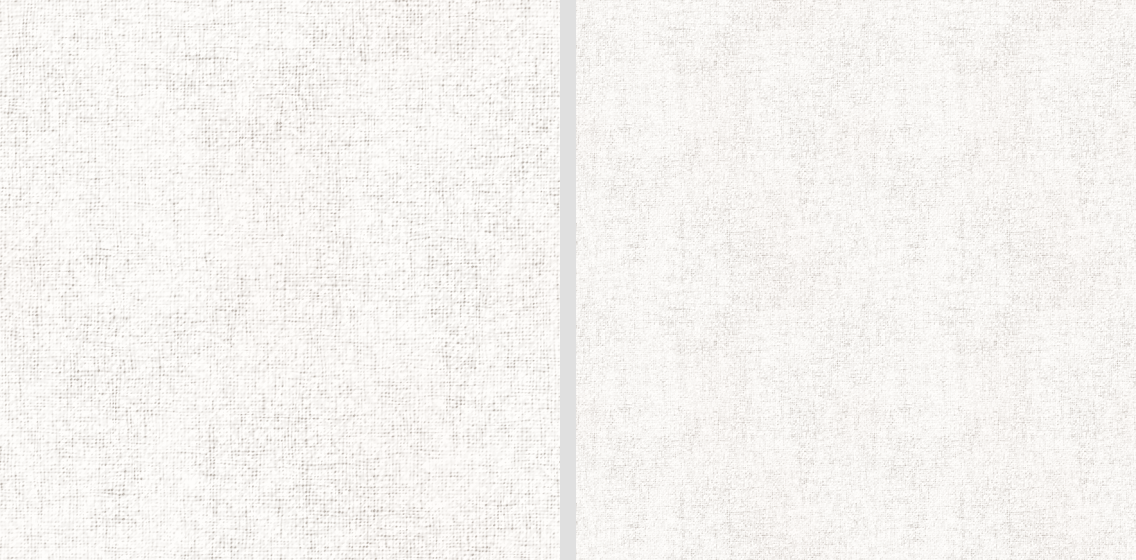
Left, the tile; right, the same tile 2 across and 2 down.
Write a Shadertoy shader that draws this texture.

```glsl
// Bleached linen: a fine plain weave of 156 by 156 threads with small dark gaps.
// Each thread fades in and out along its length, and faint patches vary the depth.
// All noise wraps at whole periods, so the cloth tiles on every side.

float hash(vec2 p) {
    return fract(sin(dot(p, vec2(127.1, 311.7))) * 43758.5453);
}

// Value noise that repeats after the given whole period
float noise(vec2 p, vec2 period, float seed) {
    vec2 i = floor(p), f = fract(p);
    f = f * f * (3.0 - 2.0 * f);
    vec2 a = mod(i, period) + seed;
    vec2 b = mod(i + 1.0, period) + seed;
    return mix(mix(hash(a), hash(vec2(b.x, a.y)), f.x),
               mix(hash(vec2(a.x, b.y)), hash(b), f.x), f.y);
}

// Noise with a given number of repeats across the canvas
float cloud(vec2 uv, vec2 repeats, float seed) {
    return noise(uv * repeats, repeats, seed);
}

// Depth of shade in the weave: 0 on bright thread, about 1 in a deep gap
float weaveShade(vec2 uv) {
    const float threads = 156.0;

    // Nearly straight threads with slightly uneven spacing
    vec2 wobble = vec2(cloud(uv, vec2(52.0, 18.0), 3.1), cloud(uv, vec2(18.0, 52.0), 7.7)) - 0.5;
    vec2 q = uv * threads + 0.8 * wobble;
    vec2 id = floor(q);
    vec2 d = fract(q) - 0.5;

    // Strength of the groove beside each thread, changing along its length
    float row = noise(vec2(uv.x * 32.0, id.y), vec2(32.0, threads), 11.3);
    float column = noise(vec2(id.x, uv.y * 32.0), vec2(threads, 32.0), 17.9);
    row *= row * 1.4;
    column *= column * 1.4;

    // Faint patches, crossed by bands of thicker and thinner yarn
    float patches = 0.3 * cloud(uv, vec2(6.0, 5.0), 23.0) + 0.25 * cloud(uv, vec2(19.0, 17.0), 29.0)
                  + 0.35 * cloud(uv, vec2(44.0, 6.0), 31.0) + 0.25 * cloud(uv, vec2(8.0, 40.0), 37.0);
    float depth = mix(0.5, 1.08, smoothstep(0.25, 0.9, patches));

    // Gaps between crossing threads, irregular in place, size and depth
    vec2 cell = mod(id, threads);
    float random = hash(cell + 41.0);
    vec2 jitter = vec2(hash(cell + 67.0), hash(cell + 83.0)) - 0.5;
    vec2 lean = vec2(d.x - 0.35 * d.y, d.y) - 0.26 * jitter;
    float gap = exp(-15.0 * dot(lean, lean)) * (0.2 + 1.35 * random * random);
    gap *= 0.65 + 0.5 * (row + column);

    // Broken grooves along both directions
    float grooves = 0.3 * row * exp(-24.0 * d.y * d.y)
                  + 0.3 * column * exp(-24.0 * d.x * d.x);
    grooves *= 0.4 + 1.2 * hash(cell + 97.0);

    // Slanted fibre fuzz
    vec2 slant = vec2(uv.x - uv.y, uv.x + uv.y);
    float fuzz = cloud(slant, vec2(240.0, 110.0), 53.0) - 0.45;

    return depth * (gap + grooves + 0.55 * fuzz);
}

void mainImage(out vec4 fragColor, in vec2 fragCoord) {
    // Four samples per pixel keep the fine weave smooth
    float shade = 0.0;
    for (int k = 0; k < 4; k++) {
        vec2 offset = vec2(k % 2, k / 2) * 0.5 - 0.25;
        shade += 0.25 * weaveShade((fragCoord + offset) / iResolution.xy);
    }

    // Warm white yarn, grey-beige shadows and a barely rosy bloom
    vec2 uv = fragCoord / iResolution.xy;
    vec3 yarn = vec3(0.998, 0.994, 0.986);
    vec3 shadow = vec3(0.83, 0.81, 0.79);
    vec3 color = mix(yarn, shadow, clamp(shade, 0.0, 1.5));
    color -= vec3(0.001, 0.005, 0.006) * smoothstep(0.5, 0.9, cloud(uv, vec2(4.0), 61.0));
    fragColor = vec4(color, 1.0);
}
```
